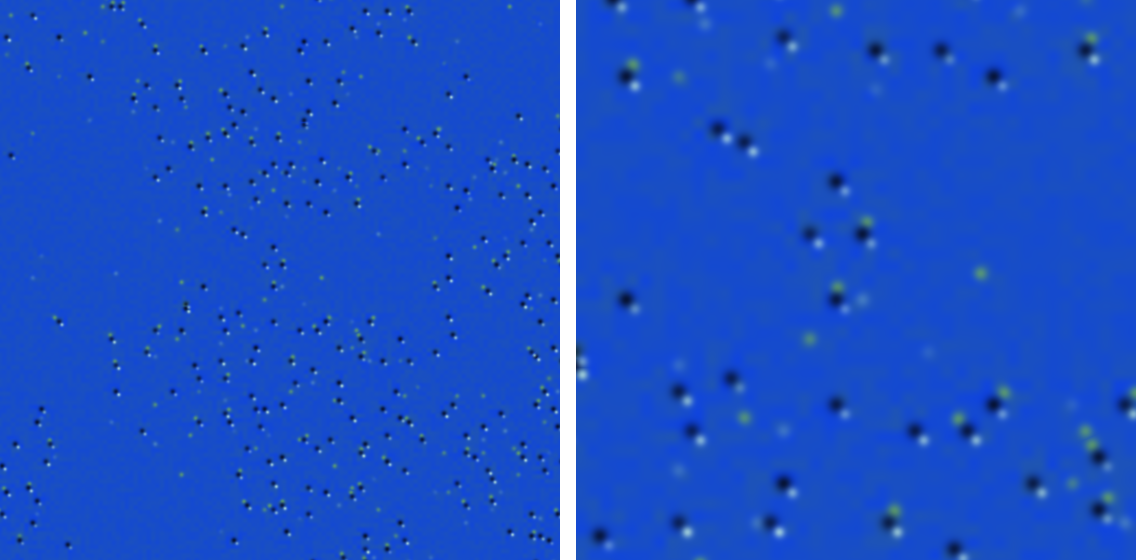
Left: the whole. Right: its middle third, enlarged.
A WebGL 1 fragment shader for this texture:

```glsl
precision highp float;
// Royal blue field with clustered dark pits, pale glints, green specks and soft grain.

uniform vec2 u_resolution;

#define LATTICE 128.0      // grain cells across the canvas
#define PIT_CELLS 24.0     // scatter cells across, dark pits
#define SPECK_CELLS 19.0   // scatter cells across, faint specks
#define CLUSTER_SCALE 6.0  // size of crowded and empty regions
#define PIT_SIZE 0.0048
#define GLINT_SIZE 0.0032
#define SPECK_SIZE 0.0042
#define HALO_SIZE 0.019
#define GRAIN 0.035        // grain strength on the open field
#define HALO_GRAIN 0.075   // extra grain around pits

const vec3 FIELD_BLUE = vec3(0.09, 0.30, 0.785);
const vec3 PIT_NAVY = vec3(0.02, 0.07, 0.20);
const vec3 GLINT_PALE = vec3(0.66, 0.84, 0.86);
const vec3 SPECK_GREEN = vec3(0.42, 0.68, 0.36);
const vec3 SPECK_BLUE = vec3(0.30, 0.52, 0.76);

float hash(vec2 p) {
  vec3 q = fract(p.xyx * vec3(0.1031, 0.1030, 0.0973));
  q += dot(q, q.yzx + 33.33);
  return fract((q.x + q.y) * q.z);
}

vec2 hash2(vec2 p) {
  return vec2(hash(p + 17.3), hash(p + 71.9));
}

float valueNoise(vec2 p) {
  vec2 cell = floor(p);
  vec2 f = fract(p);
  f = f * f * (3.0 - 2.0 * f);
  float low = mix(hash(cell), hash(cell + vec2(1.0, 0.0)), f.x);
  float high = mix(hash(cell + vec2(0.0, 1.0)), hash(cell + 1.0), f.x);
  return mix(low, high, f.y);
}

// Soft round spot, 1 at its centre.
float spot(vec2 offset, float size) {
  return exp(-dot(offset, offset) / (size * size));
}

// Chance that a scatter cell is filled.
float crowding(vec2 p) {
  return smoothstep(0.2, 0.75, valueNoise(p * CLUSTER_SCALE + 40.0));
}

// Random point of a cell, settled on the grain lattice.
vec2 scatterPoint(vec2 cell, float cells, float seed) {
  vec2 p = (cell + hash2(cell + seed)) / cells;
  return (floor(p * LATTICE) + 0.5) / LATTICE;
}

void main() {
  vec2 uv = gl_FragCoord.xy / min(u_resolution.x, u_resolution.y);
  float pit = 0.0;
  float glint = 0.0;
  float green = 0.0;
  float pale = 0.0;
  float halo = 0.0;

  for (int j = -1; j <= 1; j++) {
    for (int i = -1; i <= 1; i++) {
      vec2 neighbour = vec2(float(i), float(j));

      // Dark pits: glint at the lower right, sometimes a green upper edge
      vec2 cell = floor(uv * PIT_CELLS) + neighbour;
      float chance = 0.75 * crowding(cell / PIT_CELLS);
      if (hash(cell + 5.7) < chance) {
        vec2 d = uv - scatterPoint(cell, PIT_CELLS, 0.0);
        float shade = 0.7 + 0.3 * hash(cell + 23.1);
        float shine = 0.3 + 0.6 * hash(cell + 31.7);
        vec2 edge = vec2(hash(cell + 47.3) * 0.016 - 0.008, 0.007);
        pit = max(pit, shade * spot(d, PIT_SIZE));
        glint = max(glint, shine * spot(d - vec2(0.0052, -0.0056), GLINT_SIZE));
        green = max(green, 0.75 * step(0.7, hash(cell + 53.9)) * spot(d - edge, SPECK_SIZE));
        halo = max(halo, spot(d, HALO_SIZE));
      }

      // Faint specks, green or pale blue
      cell = floor(uv * SPECK_CELLS) + neighbour;
      chance = 0.15 + 0.45 * crowding(cell / SPECK_CELLS);
      if (hash(cell + 83.2) < chance) {
        vec2 d = uv - scatterPoint(cell, SPECK_CELLS, 9.0);
        float strength = 0.25 + 0.5 * hash(cell + 97.4);
        float speck = strength * spot(d, SPECK_SIZE);
        float isGreen = step(0.45, hash(cell + 61.8));
        green = max(green, speck * isGreen);
        pale = max(pale, speck * (1.0 - isGreen));
        halo = max(halo, 0.5 * spot(d, HALO_SIZE * 0.7));
      }
    }
  }

  // Blue grain, stronger beside the pits
  float grain = 2.0 * valueNoise(uv * LATTICE + 3.0) - 1.0;
  vec3 color = FIELD_BLUE;
  color += vec3(-0.35, -0.38, 1.0) * grain * (GRAIN + HALO_GRAIN * halo);

  color = mix(color, SPECK_BLUE, pale);
  color = mix(color, SPECK_GREEN, green);
  color = mix(color, PIT_NAVY, pit);
  color = mix(color, GLINT_PALE, glint);
  gl_FragColor = vec4(color, 1.0);
}
```
